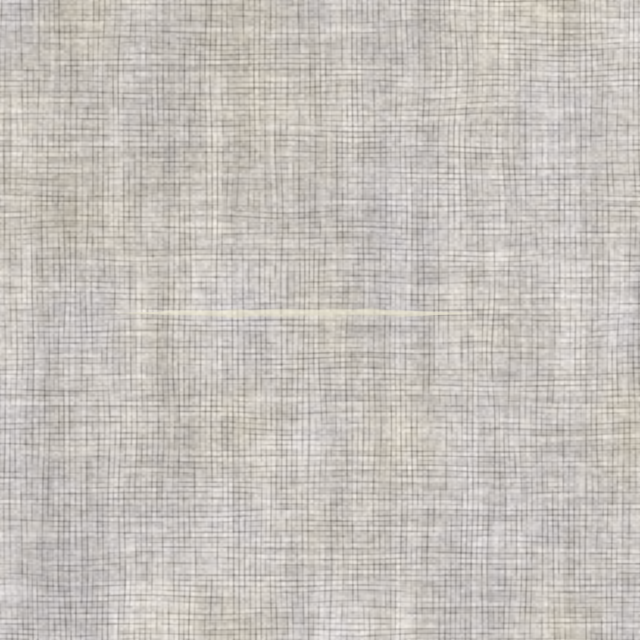
This texture is drawn by a WebGL 2 fragment shader. Its source:

```glsl
#version 300 es
precision highp float;
// Pale grey linen: two crossing sets of uneven threads with dark gaps,
// fibre grain, vertical streaks and faint warm and cool patches.
// One thick cream slub runs across the middle and tapers at both ends.

uniform vec2 u_resolution;
out vec4 fragColor;

const vec3 LINEN = vec3(0.828, 0.808, 0.784);
const vec3 CREAM = vec3(0.895, 0.875, 0.805);
const vec3 WARM_SHIFT = vec3(0.012, 0.004, -0.040);

const float THREADS = 118.0;      // threads across the canvas
const float THREAD_WOBBLE = 0.7;  // sideways drift, in threads
const float WARP_GAP = 0.145;     // darkness of vertical gaps
const float WEFT_GAP = 0.130;     // darkness of horizontal gaps
const float THREAD_TONE = 0.065;  // brightness change between threads
const float GRAIN = 0.125;
const float STREAK = 0.075;
const float PATCH = 0.035;

const float SLUB_Y = 0.511;
const float SLUB_HALF_WIDTH = 0.0085;

float hash(vec2 p) {
    vec3 q = fract(p.xyx * vec3(0.1031, 0.1030, 0.0973));
    q += dot(q, q.yzx + 33.33);
    return fract((q.x + q.y) * q.z);
}

float noise(vec2 p) {
    vec2 cell = floor(p);
    vec2 f = fract(p);
    f = f * f * (3.0 - 2.0 * f);
    float low = mix(hash(cell), hash(cell + vec2(1.0, 0.0)), f.x);
    float high = mix(hash(cell + vec2(0.0, 1.0)), hash(cell + vec2(1.0, 1.0)), f.x);
    return mix(low, high, f.y);
}

float signedNoise(vec2 p) {
    return noise(p) - 0.5;
}

// Dark gap around each whole number of across, uneven in depth along its length
float threadGap(float across, float along, float seed) {
    float id = floor(across + 0.5);
    float profile = 0.5 + 0.5 * cos(6.28319 * across);
    float depth = 0.55 * noise(vec2(id * 7.0 + seed, along * 45.0))
                + 0.45 * noise(vec2(id * 3.0 + seed, along * 7.0));
    return profile * profile * smoothstep(0.1, 0.9, depth);
}

// Brightness of each thread, drifting slowly along its length
float threadTone(float across, float along, float seed) {
    float id = floor(across);
    float profile = sin(3.14159 * fract(across));
    return profile * signedNoise(vec2(id * 5.0 + seed, along * 9.0));
}

float slubMask(vec2 uv) {
    float taper = smoothstep(0.15, 0.36, uv.x) * (1.0 - smoothstep(0.56, 0.78, uv.x));
    float centre = SLUB_Y + 0.003 * signedNoise(vec2(uv.x * 14.0, 3.0));
    float swell = 0.75 + 0.5 * noise(vec2(uv.x * 38.0, 8.0));
    float halfWidth = max(SLUB_HALF_WIDTH * taper * swell, 0.0025);
    float body = 1.0 - smoothstep(0.35 * halfWidth, halfWidth, abs(uv.y - centre));
    return body * smoothstep(0.0, 0.3, taper);
}

void main() {
    vec2 uv = gl_FragCoord.xy / u_resolution;

    // Thread coordinates with a gentle drift
    vec2 drift = vec2(signedNoise(uv * vec2(30.0, 9.0) + 11.0),
                      signedNoise(uv * vec2(9.0, 30.0) + 47.0));
    vec2 weave = uv * THREADS + THREAD_WOBBLE * drift;

    // Woven structure
    float tone = -WARP_GAP * threadGap(weave.x, uv.y, 17.0)
               - WEFT_GAP * threadGap(weave.y, uv.x, 91.0);
    tone += THREAD_TONE * threadTone(weave.x, uv.y, 29.0);
    tone += THREAD_TONE * 1.4 * threadTone(weave.y, uv.x, 63.0);

    // Fibre grain, streaks along the warp and broad shading
    float grain = 0.6 * signedNoise(uv * vec2(205.0, 235.0))
                + 0.5 * signedNoise(uv * vec2(125.0, 160.0) + 71.0);
    tone += GRAIN * grain;
    tone += STREAK * signedNoise(uv * vec2(27.0, 4.0) + 5.0);
    tone += PATCH * signedNoise(uv * vec2(10.0, 6.0) + 37.0);

    // Warm and cool patches
    float warmth = signedNoise(uv * vec2(8.0, 6.0) + 83.0)
                 + 0.4 * signedNoise(uv * vec2(45.0, 50.0) + 19.0);
    vec3 colour = LINEN + tone + WARM_SHIFT * warmth;

    // Slub lies over the weave
    vec3 slub = CREAM + 0.5 * GRAIN * grain + 0.25 * tone;
    colour = mix(colour, slub, 0.88 * slubMask(uv));

    fragColor = vec4(clamp(colour, 0.0, 1.0), 1.0);
}
```
